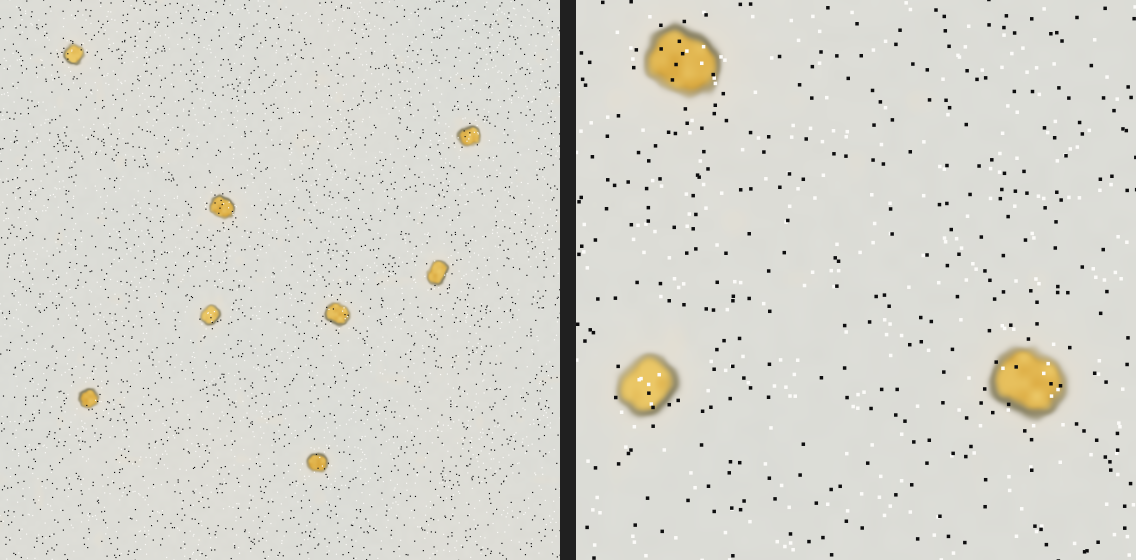
Left, the full canvas; right, a detail of the centre.
Write a Shadertoy shader that draws this texture.

```glsl
const vec3 PAPER = vec3(0.870, 0.866, 0.840);
const vec3 PAPER_COOL = vec3(0.855, 0.862, 0.842);
const vec3 HALO = vec3(0.950, 0.885, 0.790);
const vec3 YELLOW = vec3(0.920, 0.780, 0.400);
const vec3 AMBER = vec3(0.850, 0.650, 0.230);
const vec3 RIM = vec3(0.400, 0.400, 0.330);
const vec3 DARK_GRAIN = vec3(0.050, 0.050, 0.055);
const vec3 LIGHT_GRAIN = vec3(0.990, 0.985, 0.975);

const int PELLETS = 8;
const float PELLET_SIZE = 0.0145;
const float PELLET_BLUR = 0.0035;
const float RIM_WIDTH = 0.0030;
const float HALO_REACH = 0.011;

const float GRAIN_CELLS = 256.0;
const float GRAIN_SIZE = 0.00208;
const float DARK_RATE = 0.042;
const float LIGHT_RATE = 0.038;

vec3 hash3(vec2 p) {
    vec3 q = fract(p.xyx * vec3(0.1031, 0.1030, 0.0973));
    q += dot(q, q.yxz + 33.33);
    return fract((q.xxy + q.yzz) * q.zyx);
}

float valueNoise(vec2 p) {
    vec2 i = floor(p), f = fract(p);
    f = f * f * (3.0 - 2.0 * f);
    float low = mix(hash3(i).x, hash3(i + vec2(1, 0)).x, f.x);
    float high = mix(hash3(i + vec2(0, 1)).x, hash3(i + vec2(1, 1)).x, f.x);
    return mix(low, high, f.y);
}

float roundedBox(vec2 p, vec2 halfSize, float radius) {
    vec2 q = abs(p) - halfSize + radius;
    return length(max(q, 0.0)) + min(max(q.x, q.y), 0.0) - radius;
}

// Share of the pixel covered by small squares scattered at random
float grainCover(vec2 uv, float pixel, float rate, float seed) {
    vec2 cell = floor(uv * GRAIN_CELLS);
    float cover = 0.0;
    for (int y = -1; y <= 1; y++)
    for (int x = -1; x <= 1; x++) {
        vec2 id = cell + vec2(x, y);
        vec3 h = hash3(id + seed);
        if (h.z > rate) continue;
        vec2 offset = abs(uv - (id + h.z / rate * vec2(0.0, 1.0)
                    + vec2(h.x, 0.0)) / GRAIN_CELLS);
        vec2 overlap = clamp(0.5 * (GRAIN_SIZE + pixel) - offset,
                             0.0, min(GRAIN_SIZE, pixel)) / pixel;
        cover = max(cover, overlap.x * overlap.y);
    }
    return cover;
}

// Soft yellow pellet with an uneven dark rim and a warm halo
vec3 addPellet(vec3 color, vec2 uv, float index) {
    vec3 place = hash3(vec2(index, 17.0));
    vec3 form = hash3(vec2(index, 53.0));
    vec2 center = fract(vec2(0.32, 0.41) + index * vec2(0.7549, 0.5698));
    center = mix(vec2(0.07), vec2(0.93), center) + 0.08 * (place.xy - 0.5);

    float angle = 6.2832 * place.z;
    vec2 axis = vec2(cos(angle), sin(angle));
    vec2 p = uv - center;
    p = vec2(dot(p, axis), dot(p, vec2(-axis.y, axis.x)));
    vec2 halfSize = PELLET_SIZE * vec2(0.95 + 0.20 * form.x, 1.05 + 0.45 * form.y);

    float wobble = valueNoise(uv * 130.0) - 0.5;
    float d = roundedBox(p, halfSize, 0.8 * halfSize.x) + 0.003 * wobble;
    float side = 0.5 + 0.5 * p.x / (length(p) + 0.002);
    float body = 1.0 - smoothstep(-PELLET_BLUR, PELLET_BLUR, d);
    float rim = exp(-d * d / (RIM_WIDTH * RIM_WIDTH)) * (0.25 + 0.45 * side);
    float halo = 0.45 * exp(-max(d, 0.0) / HALO_REACH);

    float amber = clamp(0.7 * form.z + 0.7 * wobble, 0.0, 1.0);
    color = mix(color, HALO, halo);
    color = mix(color, mix(YELLOW, AMBER, amber), body);
    return mix(color, RIM, rim);
}

void mainImage(out vec4 fragColor, in vec2 fragCoord) {
    float pixel = 1.0 / iResolution.y;
    vec2 uv = fragCoord * pixel;

    // Paper with faint cool clouds and fine mottling
    vec3 color = mix(PAPER, PAPER_COOL, valueNoise(uv * 5.0 + 3.0));
    color += 0.010 * (valueNoise(uv * 90.0) - 0.5);
    float stain = smoothstep(0.86, 1.0, valueNoise(uv * 28.0 + 40.0));
    color = mix(color, HALO, 0.16 * stain);

    for (int i = 0; i < PELLETS; i++) color = addPellet(color, uv, float(i));

    // Light and dark grains lie over everything
    float light = grainCover(uv, pixel, LIGHT_RATE, 211.0);
    float dark = grainCover(uv, pixel, DARK_RATE, 577.0);
    color = mix(color, LIGHT_GRAIN, light);
    color = mix(color, DARK_GRAIN, dark);
    fragColor = vec4(color, 1.0);
}
```
